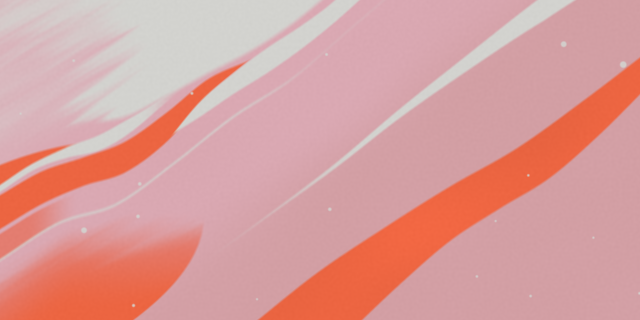
Reproduce this background procedurally as a WebGL 2 fragment shader.

```glsl
#version 300 es
precision highp float;

uniform vec2 u_resolution;
out vec4 outColor;

// Palette
const vec3 PINK = vec3(0.825, 0.622, 0.642);
const vec3 SOFT_PINK = vec3(0.855, 0.660, 0.700);
const vec3 PALE_PINK = vec3(0.850, 0.735, 0.755);
const vec3 CHALK = vec3(0.825, 0.825, 0.810);
const vec3 ORANGE = vec3(0.925, 0.395, 0.255);
const vec3 CORAL = vec3(0.895, 0.470, 0.410);

// Tuning
const float SOFTNESS = 0.004;
const float FLOW_ANGLE = 0.55;
const float DOT_CELL = 0.19;
const float DOT_CHANCE = 0.36;
const float GRAIN = 0.012;

// Heights of the paint edges at evenly spaced knots
const float FIELD_EDGE[7] = float[7](0.615, 0.635, 0.70, 0.771, 0.839, 0.924, 1.03);
const float RIM_LINE[7] = float[7](0.411, 0.479, 0.523, 0.555, 0.615, 0.693, 0.78);
const float RIBBON_TOP[7] = float[7](0.39, 0.464, 0.508, 0.557, 0.648, 0.753, 0.812);
const float RIBBON_LOW[7] = float[7](0.284, 0.362, 0.419, 0.461, 0.557, 0.703, 0.815);
const float STREAK_TOP[7] = float[7](0.557, 0.682, 0.771, 0.849, 0.917, 0.995, 1.10);
const float STREAK_LOW[7] = float[7](0.57, 0.635, 0.706, 0.771, 0.844, 0.927, 1.02);
const float THREAD[7] = float[7](0.187, 0.302, 0.362, 0.492, 0.635, 0.753, 0.909);
const float LONG_STREAK[7] = float[7](0.172, 0.323, 0.477, 0.646, 0.802, 0.953, 1.09);
const float BAND_TOP[7] = float[7](-0.02, 0.146, 0.286, 0.417, 0.536, 0.685, 0.844);
const float BAND_LOW[7] = float[7](-0.036, 0.112, 0.247, 0.349, 0.445, 0.581, 0.737);

vec2 hash2(vec2 p) {
    vec3 q = fract(vec3(p.xyx) * vec3(0.1031, 0.1030, 0.0973));
    q += dot(q, q.yzx + 33.33);
    return fract((q.xx + q.yz) * q.zy);
}

float gradientNoise(vec2 p) {
    vec2 i = floor(p), f = p - i;
    vec2 u = f * f * f * (f * (f * 6.0 - 15.0) + 10.0);
    vec2 c = vec2(0.0, 1.0);
    float a = dot(hash2(i) * 2.0 - 1.0, f);
    float b = dot(hash2(i + c.yx) * 2.0 - 1.0, f - c.yx);
    float d = dot(hash2(i + c.xy) * 2.0 - 1.0, f - c.xy);
    float e = dot(hash2(i + c.yy) * 2.0 - 1.0, f - c.yy);
    return mix(mix(a, b, u.x), mix(d, e, u.x), u.y);
}

// Catmull-Rom curve with straight ends
float curve(float x, float start, float spacing, float k[7]) {
    float t = (x - start) / spacing;
    float inside = clamp(t, 0.0, 6.0);
    int i = int(min(floor(inside), 5.0));
    float f = inside - float(i);
    float b = k[i], c = k[i + 1];
    float a = i == 0 ? 2.0 * b - c : k[max(i - 1, 0)];
    float d = i == 5 ? 2.0 * c - b : k[min(i + 2, 6)];
    float y = b + 0.5 * f * (c - a + f * (2.0 * a - 5.0 * b + 4.0 * c - d + f * (3.0 * (b - c) + d - a)));
    return y + (t - inside) * (c - b);
}

float cover(float d) {
    float w = SOFTNESS + 0.7 / u_resolution.y;
    return smoothstep(-w, w, d);
}

float between(float y, float low, float top) {
    return cover(y - low) * cover(top - y);
}

// Scattered paint specks
float specks(vec2 p) {
    float m = 0.0;
    vec2 cell = floor(p / DOT_CELL);
    vec2 pick = hash2(cell + 17.0);
    vec2 center = (cell + 0.15 + 0.7 * hash2(cell + 5.0)) * DOT_CELL;
    float radius = mix(0.003, 0.010, pow(pick.y, 3.0));
    float edge = 0.8 / u_resolution.y + 0.001;
    m = 1.0 - smoothstep(radius - edge, radius + edge, length(p - center));
    return m * step(pick.x, DOT_CHANCE);
}

void main() {
    vec2 p = gl_FragCoord.xy / u_resolution.y;
    float x = p.x, y = p.y;
    float ca = cos(FLOW_ANGLE), sa = sin(FLOW_ANGLE);
    vec2 flow = vec2(ca * x + sa * y, ca * y - sa * x);
    float fibre = gradientNoise(flow * vec2(2.5, 22.0)) + 0.5 * gradientNoise(flow * vec2(5.0, 60.0));
    float cloud = gradientNoise(flow * vec2(2.0, 5.0) + 9.0);

    // Pink ground, lighter above the long streak
    float longY = curve(x, 0.625, 0.2083, LONG_STREAK);
    float lift = smoothstep(-0.12, 0.22, y - longY) * (1.0 - 0.3 * smoothstep(1.2, 1.9, x));
    vec3 col = mix(PINK, SOFT_PINK, clamp(lift + 0.3 * cloud, 0.0, 1.0));

    // Chalk field dissolving into pale fibres
    float rimY = curve(x, 0.0, 0.1042, RIM_LINE);
    float fieldY = curve(x, 0.26, 0.1302, FIELD_EDGE);
    float pale = smoothstep(0.0, 0.2, y - rimY) * (1.0 - smoothstep(0.35, 0.55, x));
    col = mix(col, PALE_PINK, pale * clamp(0.8 + 0.7 * fibre, 0.0, 1.0));
    float haze = smoothstep(0.72, 1.0, y - 0.25 * (0.3 - x) + 0.25 * fibre) * (1.0 - smoothstep(0.4, 0.6, x));
    col = mix(col, CHALK, 0.75 * haze * cover(y - fieldY));
    float bulge = (y - 0.86) / 0.09;
    float fieldX = 0.29 + 0.12 * exp(-bulge * bulge);
    float field = smoothstep(-0.09, 0.07, x - fieldX + 0.15 * fibre);
    col = mix(col, CHALK, field * smoothstep(-0.012, 0.012, y - fieldY));

    // Small wedge, rim line and upper ribbon
    float wedgeTop = 0.484 + 0.40 * x - 0.5 * x * x;
    col = mix(col, ORANGE, between(y, rimY, wedgeTop) * (1.0 - smoothstep(0.19, 0.26, x)));
    float rimWidth = 0.011 + 0.014 * smoothstep(0.1, 0.35, x) * (1.0 - smoothstep(0.36, 0.54, x));
    col = mix(col, CHALK, cover(rimWidth - abs(y - rimY)) * (1.0 - smoothstep(0.44, 0.58, x)));
    float ribbonLow = curve(x, 0.0, 0.1302, RIBBON_LOW);
    float ribbonTop = curve(x, 0.0, 0.1302, RIBBON_TOP);
    col = mix(col, ORANGE, between(y, ribbonLow, ribbonTop));

    // Chalk streak beside the ribbon
    float streakLow = curve(x, 0.5208, 0.1042, STREAK_LOW);
    float streakTop = curve(x, 0.5208, 0.1042, STREAK_TOP);
    col = mix(col, CHALK, between(y, streakLow, streakTop));

    // Coral fan and the stain under the ribbon
    float threadY = curve(x, 0.0, 0.1823, THREAD);
    float fanTop = min(threadY - 0.01, 0.29 + 0.08 * x);
    float below = max(0.33 - y, 0.0);
    float fan = cover(0.638 - 2.03 * below * below - x) * smoothstep(0.0, 0.15, fanTop - y + 0.04 * fibre);
    float heat = smoothstep(0.08, 0.28, fanTop - y + 0.06 * cloud);
    col = mix(col, mix(CORAL, ORANGE, heat), fan);
    float stain = between(y, threadY, ribbonLow - 0.015) * (1.0 - smoothstep(0.08, 0.25, x));
    col = mix(col, CORAL, stain * 0.9);

    // Thin thread and long chalk streak
    float threadFade = 0.65 - 0.5 * smoothstep(0.7, 1.05, x);
    col = mix(col, CHALK, cover(0.005 - abs(y - threadY)) * threadFade);
    float longWidth = 0.004 + 0.036 * pow(clamp((x - 0.8) / 0.9, 0.0, 1.0), 1.8);
    float longFade = smoothstep(0.62, 1.15, x);
    col = mix(col, CHALK, cover(longWidth - abs(y - longY)) * longFade);

    // Broad orange band
    float bandLow = curve(x, 1.0938, 0.1563, BAND_LOW);
    float bandTop = curve(x, 0.7813, 0.2083, BAND_TOP);
    vec3 bandColor = ORANGE * (1.0 + 0.05 * cloud);
    col = mix(col, bandColor, between(y, bandLow, bandTop));

    // Specks and fine grain
    col = mix(col, CHALK, 0.9 * specks(p));
    col += GRAIN * gradientNoise(p * 90.0);
    outColor = vec4(col, 1.0);
}
```
